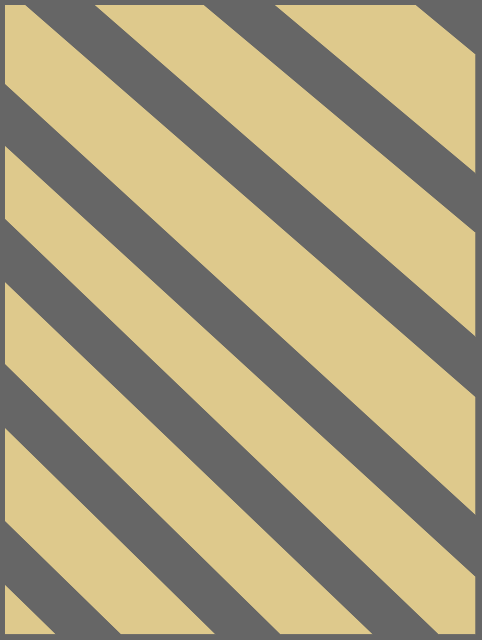
This pattern is drawn by a Shadertoy shader. Its source:

```glsl
const vec3 GOLD = vec3(0.87, 0.79, 0.55);
const vec3 GREY = vec3(0.40);

// Lengths are fractions of the canvas height.
const vec2 MARGIN_LOW = vec2(0.0078, 0.0091);   // left, bottom
const vec2 MARGIN_HIGH = vec2(0.0104, 0.0078);  // right, top

const int STRIPES_PER_SIDE = 3;
const float HALF_WIDTH = 0.0357;
const float SPACING = 0.1773;
const float BOW = 0.00478;
const float SKEW = 0.00085;
const float WOBBLE = 0.0065;
const float ALTERNATION = 0.0023;

const float MEAN_TILT = 0.7339;
const float TILT_SWING = 0.0428;

// Tilt swings slowly from one stripe to the next.
float stripeTilt(float k) {
    return MEAN_TILT + TILT_SWING * sin(0.6 * k + 0.18);
}

// Even spacing plus a slow drift and a quick wobble.
float stripeOffset(float k) {
    float drift = BOW * (1.0 - k * k) + SKEW * k * k * k;
    float wobble = WOBBLE * cos(1.943 * k - 0.5) + ALTERNATION * cos(3.14159 * k);
    return SPACING * k + drift + wobble;
}

float stripeDistance(vec2 p, float k) {
    float tilt = stripeTilt(k);
    float across = -dot(p, vec2(sin(tilt), cos(tilt)));
    return abs(across - stripeOffset(k)) - HALF_WIDTH;
}

// Positive in the margin, negative inside the panel.
float marginDistance(vec2 p, vec2 size) {
    vec2 outside = max(MARGIN_LOW - p, p - size + MARGIN_HIGH);
    return max(outside.x, outside.y);
}

void mainImage(out vec4 fragColor, in vec2 fragCoord) {
    vec2 size = iResolution.xy / iResolution.y;
    vec2 p = fragCoord / iResolution.y;
    float pixel = 1.0 / iResolution.y;

    // Nearest diagonal stripe
    float dist = 1.0;
    for (int i = -STRIPES_PER_SIDE; i <= STRIPES_PER_SIDE; i++) {
        dist = min(dist, stripeDistance(p - 0.5 * size, float(i)));
    }

    // Join the stripes with the border
    dist = min(dist, -marginDistance(p, size));

    float gold = smoothstep(-0.5 * pixel, 0.5 * pixel, dist);
    fragColor = vec4(mix(GREY, GOLD, gold), 1.0);
}
```
